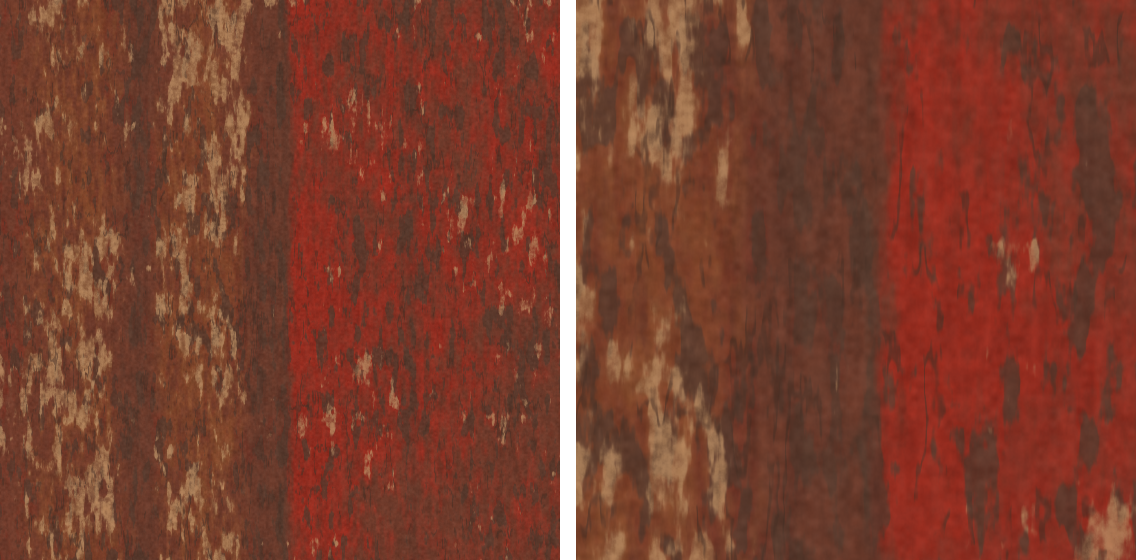
Left: the whole. Right: its middle third, enlarged.
Give the GLSL for this texture, as a three.js fragment shader.

```glsl
// Weathered wooden boards with peeling red paint, rust-brown stain and pale worn flakes.
#define DARK_WOOD vec3(0.325, 0.220, 0.172)
#define RUST vec3(0.435, 0.230, 0.168)
#define ORANGE vec3(0.510, 0.282, 0.165)
#define RED_PAINT vec3(0.580, 0.175, 0.125)
#define PALE_WOOD vec3(0.660, 0.500, 0.350)
#define PAINT_EDGE 0.515
#define DARK_LEVEL 0.580
#define PALE_LEVEL 0.645
#define FLAKE_SOFTNESS 0.035
#define GRAIN_STRENGTH 0.24

varying vec2 vUv;

float hash(vec2 p) {
  return fract(sin(dot(p, vec2(127.1, 311.7))) * 43758.5453);
}

float noise(vec2 p) {
  vec2 cell = floor(p);
  vec2 f = fract(p);
  f = f * f * (3.0 - 2.0 * f);
  float low = mix(hash(cell), hash(cell + vec2(1.0, 0.0)), f.x);
  float high = mix(hash(cell + vec2(0.0, 1.0)), hash(cell + 1.0), f.x);
  return mix(low, high, f.y);
}

float fbm(vec2 p) {
  float sum = 0.0;
  float amplitude = 0.5;
  for (int i = 0; i < 4; i++) {
    sum += amplitude * noise(p);
    p = p * 2.03 + vec2(17.3, 9.1);
    amplitude *= 0.5;
  }
  return sum / 0.9375;
}

// Soft vertical stripe around a centre line
float stripe(float x, float center, float width) {
  float d = (x - center) / width;
  return exp(-d * d);
}

// Soft-edged plateau between two positions
float band(float x, float from, float to, float soft) {
  return smoothstep(from - soft, from + soft, x)
       * (1.0 - smoothstep(to - soft, to + soft, x));
}

float flakes(float value, float level) {
  return smoothstep(level - FLAKE_SOFTNESS, level + FLAKE_SOFTNESS, value);
}

void main() {
  vec2 uv = vUv;

  // Noise layers: broad blotches, tall streaks and fine grain
  float blotch = fbm(uv * vec2(9.0, 6.0) + 3.7);
  float patches = fbm(uv * vec2(17.0, 10.0) + 41.0);
  float streak = fbm(uv * vec2(88.0, 25.0) + 11.0);
  float chips = fbm(uv * vec2(76.0, 31.0) + 73.0);
  float fibre = fbm(uv * vec2(150.0, 32.0) + 29.0);
  float grain = fbm(uv * vec2(180.0, 140.0) + 57.0);

  // Board layout with ragged edges
  float x = uv.x + 0.045 * (blotch - 0.5) + 0.04 * (streak - 0.5);
  float edgeX = uv.x + 0.03 * (streak - 0.5);
  float painted = smoothstep(PAINT_EDGE - 0.008, PAINT_EDGE + 0.008, edgeX);
  float worn = band(x, 0.04, 0.21, 0.045) + band(x, 0.28, 0.435, 0.022);
  float seams = 0.75 * stripe(x, 0.25, 0.03)
              + 0.65 * stripe(x, 0.475, 0.04) * (1.0 - painted)
              + 0.75 * stripe(edgeX, 0.508, 0.010)
              + 0.6 * stripe(edgeX, 0.735, 0.014);

  // Stained wood on the left, faded red paint on the right
  float stain = worn * smoothstep(0.34, 0.62, 0.4 * patches + 0.3 * fibre + 0.3 * chips);
  vec3 wood = mix(RUST, ORANGE, stain);
  wood = mix(wood, mix(RUST, RED_PAINT, 0.4),
             (1.0 - 0.7 * worn) * smoothstep(0.46, 0.62, 0.5 * patches + 0.5 * streak));
  float freshness = 0.13 * stripe(uv.x, 0.54, 0.09) - 0.03 * smoothstep(0.7, 0.9, uv.x);
  float redness = smoothstep(0.34, 0.68, 0.4 * blotch + 0.35 * chips + 0.25 * fibre + freshness);
  vec3 color = mix(wood, mix(RUST, RED_PAINT, redness), painted);

  // Shadowed seams and grimy areas, broken up by the streaks
  float grime = 0.5 * seams + 0.3 * smoothstep(0.48, 0.66, 0.5 * patches + 0.5 * fibre);
  grime *= (1.0 - 0.45 * worn) * (0.6 + 0.8 * smoothstep(0.35, 0.65, streak));
  color = mix(color, DARK_WOOD, clamp(grime, 0.0, 0.8));

  // Dark wood where the coating has split away
  float darkField = 0.6 * streak + 0.2 * patches + 0.2 * fibre + 0.07 * seams
                  - 0.12 * freshness - 0.01 * worn;
  color = mix(color, DARK_WOOD, 0.75 * flakes(darkField, DARK_LEVEL));

  // Pale flakes, dense on the worn boards and rare in the paint
  float paleBlotch = fbm(uv * vec2(12.0, 8.0) + 91.0);
  float paleField = 0.46 * chips + 0.32 * paleBlotch + 0.22 * fibre
                  + 0.115 * worn - 0.05 * seams;
  float paleHaze = worn * smoothstep(0.54, 0.72, paleField);
  color = mix(color, PALE_WOOD, 0.2 * paleHaze);
  float paleOpacity = 0.4 + 0.6 * smoothstep(0.32, 0.66, 0.5 * grain + 0.5 * fibre);
  color = mix(color, PALE_WOOD, 0.78 * paleOpacity * flakes(paleField, PALE_LEVEL));

  // Thin broken cracks along the wood
  float crackLine = 1.0 - smoothstep(0.008, 0.05, abs(fbm(uv * vec2(75.0, 13.0) + 7.0) - 0.5));
  float crackGaps = smoothstep(0.52, 0.62, fbm(uv * vec2(46.0, 28.0) + 63.0));
  color = mix(color, DARK_WOOD * 0.9, 0.55 * crackLine * crackGaps);

  // Fibre and speckle
  color *= 1.0 + GRAIN_STRENGTH * (grain - 0.5) + 0.2 * (fibre - 0.5);
  color += 0.03 * (noise(uv * 256.0) - 0.5);

  gl_FragColor = vec4(clamp(color, 0.0, 1.0), 1.0);
}
```
